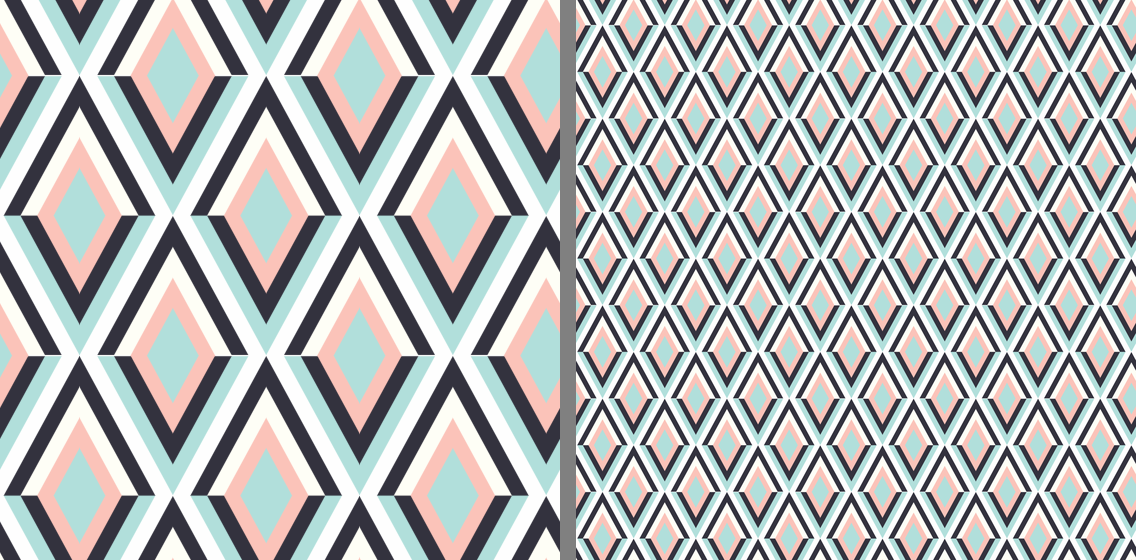
Left: one tile. Right: repeated 3 by 3.
Give the GLSL for this pattern, as a Shadertoy shader.

```glsl
// Staggered rows of nested diamonds on a white ground, with a split at mid height:
// the upper half has cream and ink outer bands, the lower half ink and aqua ones.
// Two offset lattices share one diamond metric; whole repeats make it tile.

#define REPEATS vec2(3.0, 2.0)            // cells across and up
#define ORIGIN vec2(0.142, 0.615)         // centre of one diamond
#define SLOPE vec2(2.0, 1.63)             // diamond metric per cell unit
#define RINGS vec4(0.277, 0.453, 0.633, 0.812) // core, inner, middle, outer edge
#define SOFTNESS 0.0011                   // least edge blur, in canvas units
#define GAP 0.0011                        // half height of the hairline split
#define WHITE vec3(0.995, 0.998, 0.995)
#define CREAM vec3(0.995, 0.995, 0.965)
#define INK vec3(0.200, 0.196, 0.243)
#define AQUA vec3(0.694, 0.875, 0.859)
#define PINK vec3(0.985, 0.765, 0.725)

// Coverage of the region where a signed distance is negative.
float inside(float dist, float blur) {
    return 1.0 - smoothstep(-blur, blur, dist);
}

float diamond(vec2 p) {
    return dot(abs(p), SLOPE);
}

void mainImage(out vec4 fragColor, in vec2 fragCoord) {
    vec2 uv = fragCoord / iResolution.xy;
    float blur = max(SOFTNESS, 0.75 / min(iResolution.x, iResolution.y));

    // Nearest diamond from the main rows or the staggered rows
    vec2 cell = (uv - ORIGIN) * REPEATS;
    vec2 mainRow = fract(cell + 0.5) - 0.5;
    vec2 offsetRow = fract(cell) - 0.5;
    bool staggered = diamond(offsetRow) < diamond(mainRow);
    vec2 p = staggered ? offsetRow : mainRow;

    // Ring distances and height above the split, in canvas units
    float d = diamond(p);
    vec4 rings = (vec4(d) - RINGS) / length(SLOPE * REPEATS);
    float height = p.y / REPEATS.y;
    float upper = smoothstep(-blur, blur, height);

    // Outer bands change colour across the split
    vec3 color = WHITE;
    color = mix(color, mix(AQUA, INK, upper), inside(rings.w, blur));
    color = mix(color, mix(INK, CREAM, upper), inside(rings.z, blur));

    // Hairline through the bands of the staggered rows
    if (staggered) color = mix(color, WHITE, inside(abs(height) - GAP, blur));

    // Unbroken pink ring and aqua core
    color = mix(color, PINK, inside(rings.y, blur));
    color = mix(color, AQUA, inside(rings.x, blur));

    fragColor = vec4(color, 1.0);
}
```
